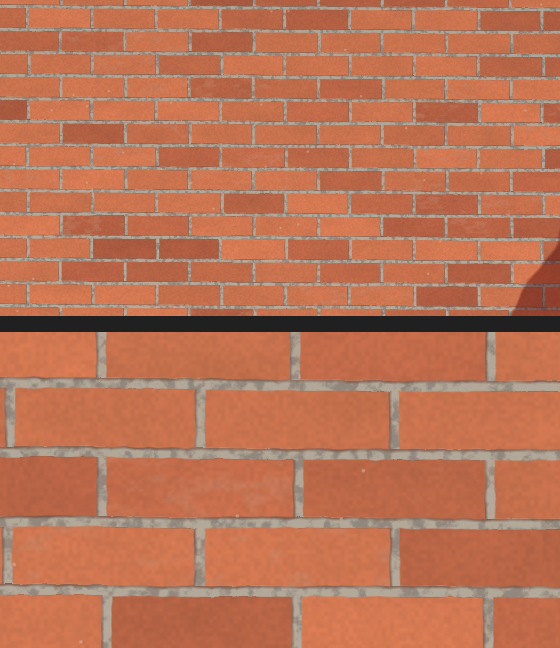
Top, the full canvas; bottom, a detail of the centre.
Give the GLSL for this texture, as a WebGL 2 fragment shader.

```glsl
#version 300 es
precision highp float;
// Sunlit running-bond brick wall with grey mortar and a soft corner shadow.
uniform vec2 u_resolution;
out vec4 outColor;

#define BRICK_PITCH 0.2035   // brick plus joint, in canvas heights
#define ROW_PITCH 0.0728
#define WALL_START vec2(0.089, 0.0197)
#define TILT 0.0056
#define HALF_JOINT 0.0057
#define JOINT_JITTER 0.0035
#define BRICK_ORANGE vec3(0.80, 0.455, 0.31)
#define BRICK_RED vec3(0.68, 0.36, 0.255)
#define MORTAR_LIGHT vec3(0.70, 0.66, 0.60)
#define MORTAR_DARK vec3(0.57, 0.53, 0.49)
#define CREVICE vec3(0.46, 0.33, 0.28)

float hash(vec2 p) {
  vec3 q = fract(vec3(p.xyx) * 0.1031);
  q += dot(q, q.yzx + 33.33);
  return fract((q.x + q.y) * q.z);
}

float noise(vec2 p) {
  vec2 cell = floor(p), f = fract(p);
  f = f * f * (3.0 - 2.0 * f);
  vec2 e = vec2(0.0, 1.0);
  return mix(mix(hash(cell), hash(cell + e.yx), f.x),
             mix(hash(cell + e.xy), hash(cell + e.yy), f.x), f.y);
}

float fbm(vec2 p) {
  float sum = 0.0, amp = 0.5;
  for (int i = 0; i < 4; i++) {
    sum += amp * noise(p);
    p = p * 2.03 + 17.0;
    amp *= 0.5;
  }
  return sum;
}

void main() {
  float pixel = 1.0 / u_resolution.y;
  vec2 p = gl_FragCoord.xy * pixel;
  p.y = 1.0 - p.y;                       // measured downwards from the top

  // Bed joints: signed distance from the nearest one, positive below it
  float v = (p.y - TILT * p.x - WALL_START.y) / ROW_PITCH;
  float bedWave = (noise(vec2(p.x * 9.0, floor(v + 0.5) * 7.0 + 40.0)) - 0.5) * 0.0022;
  float bed = (v - floor(v + 0.5)) * ROW_PITCH + bedWave;
  float row = floor(v + bedWave / ROW_PITCH);

  // Head joints: alternate rows shift by half a brick, each joint strays a little
  float u = (p.x - WALL_START.x) / BRICK_PITCH - 0.51 * mod(row, 2.0);
  float joint = floor(u + 0.5);
  float stray = (hash(vec2(joint + 20.0, row + 50.0)) - 0.5) * 2.0 * JOINT_JITTER;
  float head = (u - joint) * BRICK_PITCH + stray;
  vec2 brickId = vec2(joint - step(head, 0.0) + 31.0, row + 73.0);

  // Ragged, antialiased mortar mask
  float ragged = (fbm(p * 75.0) - 0.47) * 0.0028;
  float width = HALF_JOINT + ragged;
  float gap = min(abs(bed), abs(head) + 0.0003) - width;
  float mortarMask = 1.0 - smoothstep(-0.6 * pixel - 0.0005, 0.6 * pixel + 0.0005, gap);

  // Brick face: individual tone, mottling, pale stains and grain
  float tone = hash(brickId);
  float redness = smoothstep(0.48, 1.0, tone);
  vec3 brick = mix(BRICK_ORANGE, BRICK_RED, redness);
  brick *= 0.97 + 0.07 * hash(brickId + 9.7);
  brick *= 1.0 + 0.09 * (fbm(p * vec2(13.0, 26.0) + tone * 40.0) - 0.47);
  float stained = step(0.78, hash(brickId + 4.3));
  float stain = smoothstep(0.48, 0.68, fbm(p * vec2(34.0, 65.0) + tone * 90.0));
  brick = mix(brick, vec3(0.76, 0.52, 0.41), stained * stain * 0.35);
  brick *= 1.0 + 0.07 * (noise(p * 230.0) - 0.5);

  // Mortar: gritty, with a crevice shaded by the brick above or to the left
  float grit = fbm(p * 110.0 + 5.0);
  vec3 mortar = mix(MORTAR_DARK, MORTAR_LIGHT, smoothstep(0.26, 0.56, grit));
  bool onBed = abs(bed) < width;
  float across = onBed ? bed : head;
  float shade = 1.0 - smoothstep(-width, -width + 0.0042, across);
  float depth = 0.45 + 0.55 * noise(p * 38.0 + 11.0);
  mortar = mix(mortar, CREVICE, shade * depth);

  vec3 color = mix(brick, mortar, mortarMask);

  // Scattered pale flecks
  vec2 fleckCell = floor(p * 16.0);
  vec2 fleckAt = vec2(hash(fleckCell + 2.0), hash(fleckCell + 8.0)) * 0.8 + 0.1;
  float fleck = length(fract(p * 16.0) - fleckAt) / 16.0;
  float fleckMask = step(0.93, hash(fleckCell + 61.0)) * (1.0 - smoothstep(0.001, 0.001 + 1.5 * pixel, fleck));
  color = mix(color, vec3(0.82, 0.69, 0.60), 0.6 * fleckMask);

  // Gentle light falloff and the shadow in the lower right corner
  color *= 0.985 + 0.03 * smoothstep(0.0, 1.0, p.y);
  float shadowEdge = p.x - 1.605 - (1.0 - p.y) * 0.65 + (noise(p * 18.0) - 0.5) * 0.03;
  color *= mix(vec3(1.0), vec3(0.70, 0.54, 0.56), smoothstep(-0.006, 0.012, shadowEdge));

  outColor = vec4(color, 1.0);
}
```
